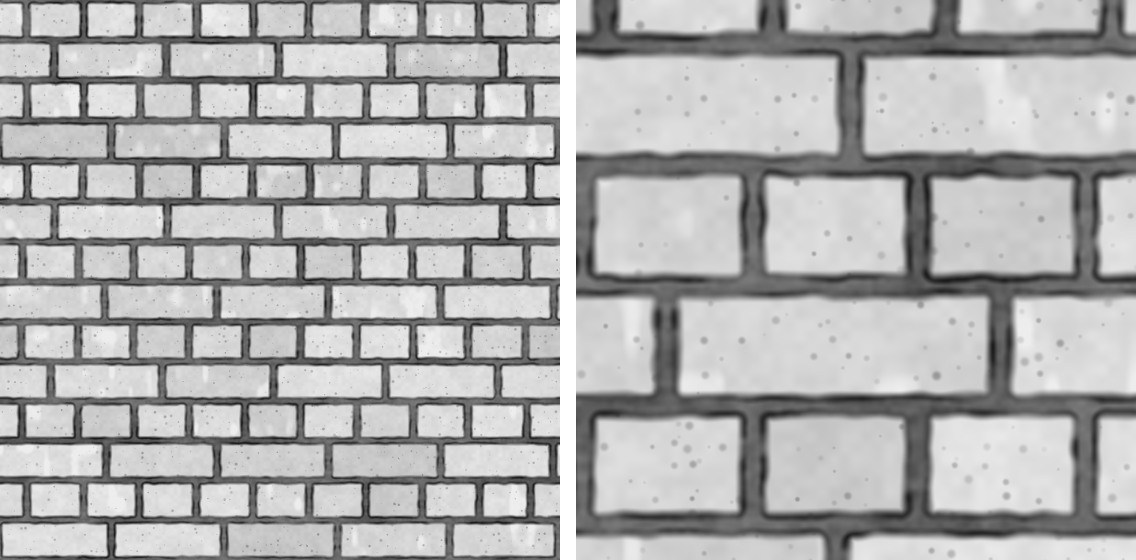
Left: the whole. Right: its middle third, enlarged.
Give the GLSL for this texture, as a WebGL 2 fragment shader.

```glsl
#version 300 es
precision highp float;
// Grey brick wall: fourteen courses alternating ten headers and five stretchers.
// Each brick is a rounded box between two slightly irregular joints; periodic
// noise adds mottling, pits, pale smears and dark crevices in the mortar.

uniform vec2 u_resolution;
out vec4 outColor;

const float COURSES = 14.0;
const float HEADERS = 10.0;
const float STRETCHERS = 5.0;
const vec2 JOINT = vec2(0.0155, 0.0142);   // mortar widths: upright, level
const float CORNER = 0.003;
const float SOFTNESS = 0.0031;
const float BRICK_DARK = 0.765;
const float BRICK_LIGHT = 0.882;
const float MORTAR = 0.435;

float hash(vec2 p) {
    vec3 q = fract(p.xyx * 0.1031);
    q += dot(q, q.yzx + 33.33);
    return fract((q.x + q.y) * q.z);
}

// Value noise that repeats once per canvas, with "cells" lattice cells.
float noise(vec2 uv, vec2 cells) {
    vec2 p = uv * cells;
    vec2 i = floor(p), f = fract(p);
    f = f * f * (3.0 - 2.0 * f);
    vec2 a = mod(i, cells), b = mod(i + 1.0, cells);
    return mix(mix(hash(a), hash(vec2(b.x, a.y)), f.x),
               mix(hash(vec2(a.x, b.y)), hash(b), f.x), f.y);
}

float roundedBox(vec2 p, vec2 halfSize, float radius) {
    vec2 q = abs(p) - halfSize + radius;
    return length(max(q, 0.0)) + min(max(q.x, q.y), 0.0) - radius;
}

// Horizontal start of a course; stretchers sometimes shift by half a brick.
float courseStart(bool header, bool halved, float lean) {
    float start = header ? 0.047 : (halved ? 0.098 : -0.004);
    return start - 0.007 * lean;
}

// Position of upright joint k, with a slow drift and a little random jitter.
float jointX(float k, float count, float start, float drift, float row) {
    float wrapped = mod(k, count);
    float saw = mod(k + (count == HEADERS ? 1.0 : 0.0), count) / count;
    float jitter = (hash(vec2(wrapped + 3.0, row + 41.0)) - 0.5) * 0.003;
    return start + k / count + drift * saw + jitter;
}

// Round dark pits scattered over a jittered grid.
float pits(vec2 uv, float cells, float density) {
    vec2 p = uv * cells;
    vec2 id = floor(p);
    float radius = mix(0.13, 0.28, hash(id + 7.0));
    vec2 centre = 0.3 + 0.4 * vec2(hash(id + 19.0), hash(id + 53.0));
    float spot = 1.0 - smoothstep(radius * 0.3, radius * 1.4, length(fract(p) - centre));
    return spot * step(hash(id), density) * mix(0.4, 1.0, hash(id + 31.0));
}

float brickTone(vec2 uv, vec2 id) {
    float tone = mix(BRICK_DARK, BRICK_LIGHT, sqrt(hash(id + 11.0)));
    tone += (noise(uv, vec2(48.0)) - 0.5) * 0.045;
    tone += (noise(uv, vec2(150.0)) - 0.5) * 0.04;
    float smear = smoothstep(0.62, 0.95, noise(uv, vec2(60.0, 30.0)));
    tone += 0.09 * smear * step(0.55, hash(id + 23.0));
    tone -= 0.22 * pits(uv, 96.0, 0.13);
    tone -= 0.12 * pits(uv + 0.37, 150.0, 0.06);
    return min(tone, 0.93);
}

float mortarTone(vec2 uv, float dist) {
    float grain = noise(uv, vec2(90.0, 180.0)) - 0.5;
    float fine = noise(uv, vec2(260.0)) - 0.5;
    float tone = MORTAR + 0.09 * grain + 0.05 * fine;
    // Shadowed crevices run in broken lines along the brick edges.
    float edge = 1.0 - smoothstep(0.0025, 0.0065, dist);
    float broken = smoothstep(0.2, 0.8, noise(uv, vec2(40.0, 90.0)));
    float grime = noise(uv, vec2(9.0));
    tone -= edge * (0.05 + 0.19 * broken) + 0.09 * smoothstep(0.55, 0.9, grime);
    return max(tone, 0.1);
}

void main() {
    vec2 uv = gl_FragCoord.xy / u_resolution;

    // Courses, bowed gently downwards near the middle.
    float bow = sin(3.14159 * uv.y);
    float y = uv.y + 0.0035 * bow * bow;
    float row = min(floor(y * COURSES), COURSES - 1.0);
    bool header = mod(row, 2.0) > 0.5;
    bool halved = !header && row > 0.5 && mod(row, 4.0) < 0.5;
    float lean = step(1.5, row) * step(row, 7.5);
    float count = header ? HEADERS : STRETCHERS;
    float start = courseStart(header, halved, lean);
    float drift = lean > 0.5 ? -0.004 : (halved ? 0.0 : 0.009);

    // The brick whose joints enclose this point.
    float k = floor((uv.x - start) * count);
    k -= step(uv.x, jointX(k, count, start, drift, row));
    k += step(jointX(k + 1.0, count, start, drift, row), uv.x);
    float left = jointX(k, count, start, drift, row);
    float right = jointX(k + 1.0, count, start, drift, row);

    vec2 cell = vec2(right - left, 1.0 / COURSES);
    vec2 centre = vec2(0.5 * (left + right), (row + 0.5) / COURSES);
    float dist = roundedBox(vec2(uv.x, y) - centre, 0.5 * (cell - JOINT), CORNER);
    dist += (noise(uv, vec2(80.0)) - 0.5) * 0.0026;

    float soft = max(SOFTNESS, 0.75 / u_resolution.y);
    float mortarMask = smoothstep(-soft, soft, dist);
    float brick = brickTone(uv, vec2(mod(k, count), row));
    outColor = vec4(vec3(mix(brick, mortarTone(uv, dist), mortarMask)), 1.0);
}
```
